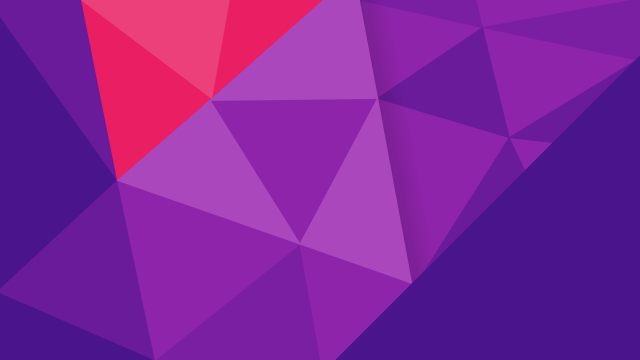
Give the GLSL for this background, as a WebGL 1 fragment shader.

```glsl
precision highp float;
// Faceted purple and pink triangles cut off by a deep violet diagonal.

uniform vec2 u_resolution;

const vec3 DEEP = vec3(0.29, 0.08, 0.55);
const vec3 VIOLET = vec3(0.416, 0.106, 0.604);
const vec3 DUSK = vec3(0.482, 0.122, 0.635);
const vec3 PURPLE = vec3(0.557, 0.141, 0.667);
const vec3 ORCHID = vec3(0.67, 0.28, 0.737);
const vec3 PINK = vec3(0.914, 0.118, 0.388);
const vec3 ROSE = vec3(0.927, 0.25, 0.48);

vec2 pos;      // position on a canvas 16 wide and 9 high
float pixel;   // size of one pixel in those units
vec3 color;

// Signed distance to the line a-b, positive on its left.
float edge(vec2 a, vec2 b) {
  vec2 along = normalize(b - a), rel = pos - a;
  return along.x * rel.y - along.y * rel.x;
}

// Full cover up to the outline, then a one pixel fade, so neighbours leave no seam.
void fill(float dist, vec3 tint) {
  color = mix(color, tint, clamp(1.0 - dist / pixel, 0.0, 1.0));
}

void facet(vec2 a, vec2 b, vec2 c, vec3 tint) {
  vec2 u = b - a, v = c - a;
  float winding = sign(u.x * v.y - u.y * v.x);
  float inside = min(edge(a, b) * winding, min(edge(b, c) * winding, edge(c, a) * winding));
  fill(-inside, tint);
}

void main() {
  pixel = 9.0 / u_resolution.y;
  pos = gl_FragCoord.xy * pixel;
  color = DEEP;

  // Corners shared by several facets
  vec2 left = vec2(2.94, 4.49);
  vec2 upper = vec2(5.25, 6.49);
  vec2 middle = vec2(9.44, 6.54);
  vec2 lower = vec2(7.5, 2.9);
  vec2 bottom = vec2(3.88, 0.0);
  vec2 ridgeTop = vec2(8.98, 9.0);
  vec2 ridgeEnd = vec2(10.29, 1.92);
  vec2 topHub = vec2(12.06, 8.31);
  vec2 rightHub = vec2(12.73, 5.56);

  // Right side: purple ground with darker facets
  float ridge = edge(ridgeTop, ridgeEnd);
  fill(-ridge, PURPLE);
  facet(ridgeTop, topHub, vec2(11.9, 9.0), DUSK);
  facet(topHub, vec2(16.1, 9.05), vec2(16.1, 7.46), DUSK);
  facet(middle, topHub, rightHub, VIOLET);
  facet(rightHub, vec2(16.0, 7.55), vec2(13.81, 5.44), VIOLET);
  facet(rightHub, vec2(13.13, 4.71), vec2(10.67, 2.31), VIOLET);

  // Soft shadow beside the ridge
  color *= 1.0 - 0.12 * step(0.0, ridge) * smoothstep(0.8, 0.0, ridge);

  // Lower left facets
  facet(left, vec2(-0.06, 1.71), bottom, VIOLET);
  facet(lower, bottom, vec2(8.02, 0.0), DUSK);
  facet(left, lower, bottom, PURPLE);
  facet(lower, vec2(8.54, -2.9), vec2(13.08, 0.94), PURPLE);

  // Upper left facets
  facet(vec2(-0.29, 9.0), vec2(2.04, 9.0), left, VIOLET);
  facet(vec2(2.04, 9.0), vec2(8.09, 9.0), left, PINK);
  facet(vec2(2.04, 9.0), vec2(5.73, 9.0), vec2(5.29, 6.54), ROSE);

  // Bright central facets around the purple one
  facet(upper, middle, lower, PURPLE);
  facet(upper, vec2(8.09, 9.0), ridgeTop, ORCHID);
  facet(upper, ridgeTop, middle, ORCHID);
  facet(left, upper, lower, ORCHID);
  facet(middle, lower, ridgeEnd, ORCHID);

  // Deep diagonal across the lower right
  fill((8.4 - pos.x + pos.y) * 0.7071, DEEP);

  gl_FragColor = vec4(color, 1.0);
}
```
